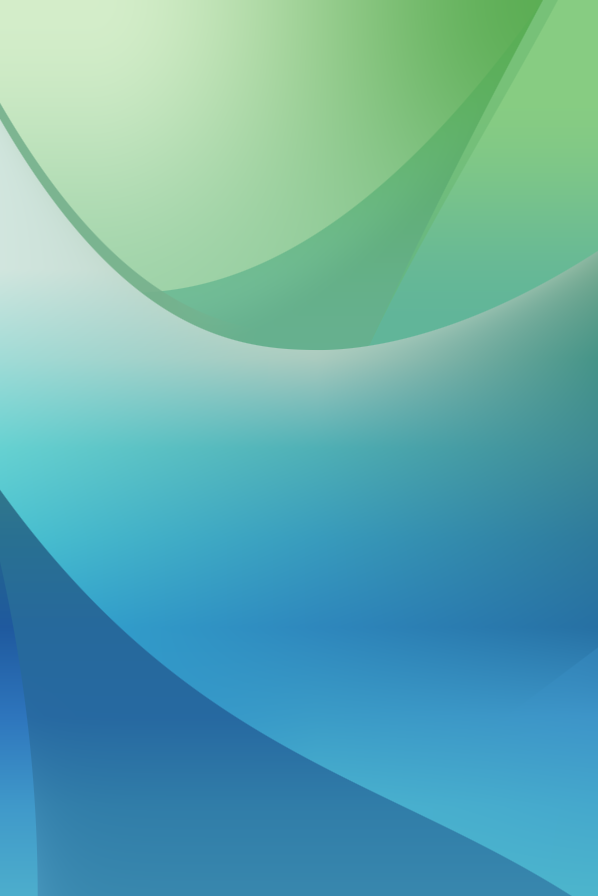
Reproduce this background procedurally as a WebGL 2 fragment shader.

```glsl
#version 300 es
precision highp float;
// Overlapping translucent sheets: a pale green bowl with a folded leaf on top,
// a broad teal-to-blue band in the middle and a deep blue corner below.
// Each sheet is a curve y(x) or x(y), filled with smooth vertical colour ramps.
uniform vec2 u_resolution;
out vec4 outColor;

const float RAMP_TOP = 0.45;
const float RAMP_STEP = 0.15;

// Vertical ramps, evenly spaced from RAMP_TOP downwards
const vec3 BAND_LEFT[8] = vec3[8](
  vec3(.82, .90, .87), vec3(.63, .86, .84), vec3(.40, .82, .82), vec3(.29, .76, .82),
  vec3(.20, .66, .82), vec3(.18, .58, .80), vec3(.18, .58, .80), vec3(.18, .58, .80));
const vec3 BAND_MIDDLE[8] = vec3[8](
  vec3(.72, .82, .78), vec3(.64, .78, .74), vec3(.31, .69, .71), vec3(.22, .61, .74),
  vec3(.18, .53, .74), vec3(.23, .61, .78), vec3(.29, .70, .81), vec3(.30, .72, .81));
const vec3 BAND_RIGHT[8] = vec3[8](
  vec3(.42, .64, .54), vec3(.27, .58, .53), vec3(.24, .54, .58), vec3(.18, .48, .61),
  vec3(.15, .44, .64), vec3(.24, .58, .78), vec3(.27, .66, .80), vec3(.30, .71, .80));
const vec3 CORNER[8] = vec3[8](
  vec3(.22, .49, .53), vec3(.22, .49, .53), vec3(.22, .49, .53), vec3(.16, .44, .57),
  vec3(.15, .41, .61), vec3(.15, .41, .63), vec3(.19, .49, .66), vec3(.22, .53, .68));
const vec3 SLIVER[8] = vec3[8](
  vec3(.14, .40, .55), vec3(.14, .40, .55), vec3(.14, .40, .55), vec3(.14, .40, .55),
  vec3(.12, .35, .62), vec3(.18, .46, .74), vec3(.25, .60, .79), vec3(.30, .68, .80));

vec3 ramp(vec3 stops[8], float y) {
  float s = clamp((y - RAMP_TOP) / RAMP_STEP, 0.0, 6.999);
  int i = int(s);
  return mix(stops[i], stops[i + 1], fract(s));
}

// Antialiased fill: 1 where d is positive
float fill(float d) {
  return clamp(0.5 + d / max(fwidth(d), 1e-5), 0.0, 1.0);
}

// Lower edge of the bowl, steeper on its left side
float bowlEdge(float x) {
  float d = x - 0.537;
  float left = 1.72 * pow(max(-d, 0.0), 2.4);
  float right = 0.664 * pow(max(d, 0.0), 1.8);
  return 0.586 - left - right;
}

float leafEdge(float x) {
  float d = max(x - 0.22, 0.0);
  return 0.49 - 1.035 * d * d;
}

float foldEdge(float y) {
  return 0.908 + y * (0.055 * y - 0.535);
}

float cornerEdge(float x) {
  return 0.82 + x * (1.39 + x * (0.659 * x - 1.34));
}

float sliverEdge(float y) {
  float d = (1.5 - y) / 0.56;
  return 0.063 * (1.0 - d * d);
}

vec3 bandColor(vec2 p) {
  vec3 left = ramp(BAND_LEFT, p.y);
  vec3 middle = ramp(BAND_MIDDLE, p.y);
  vec3 right = ramp(BAND_RIGHT, p.y);
  vec3 c = mix(left, middle, clamp(p.x / 0.53, 0.0, 1.0));
  c = mix(c, right, clamp((p.x - 0.53) / 0.47, 0.0, 1.0));
  // Soft light under the bowl, then a faint crease at the right
  float below = max(p.y - bowlEdge(p.x), 0.0);
  c = mix(c, vec3(.74, .84, .77), 0.38 * exp(-below / 0.035));
  float crease = p.y - 1.084 - 0.75 * (1.0 - p.x);
  float fade = smoothstep(0.80, 1.0, p.x) * exp(-max(crease, 0.0) / 0.12);
  return mix(c, vec3(.25, .60, .82), 0.28 * fill(crease) * fade);
}

vec3 bowlColor(vec2 p) {
  float across = smoothstep(0.15, 0.93, p.x);
  float down = smoothstep(0.0, 0.55, p.y);
  vec3 c = mix(vec3(.83, .93, .79), vec3(.36, .68, .33), across);
  c = mix(c, vec3(.57, .80, .63), 0.8 * down);
  // Shaded leaf between its curved top and the straight fold
  vec3 leaf = mix(vec3(.35, .68, .33), vec3(.40, .69, .56), smoothstep(0.0, 0.6, p.y));
  leaf += 0.05 * smoothstep(0.12, 0.0, p.y - leafEdge(p.x)) * down;
  c = mix(c, leaf, fill(p.y - leafEdge(p.x)));
  // Lit sheet to the right of the fold, with a narrow shaded border
  vec3 sheet = mix(vec3(.53, .80, .51), vec3(.38, .71, .60), smoothstep(0.15, 0.55, p.y));
  float fold = p.x - foldEdge(p.y);
  float border = fill(0.025 * smoothstep(0.6, 0.0, p.y) - fold);
  sheet = mix(sheet, vec3(.40, .71, .43), 0.5 * border);
  c = mix(c, sheet, fill(fold));
  // Darker rim along the left edge
  float rim = fill(p.y - bowlEdge(p.x) + 0.027) * smoothstep(0.45, 0.25, p.x);
  return mix(c, vec3(.46, .69, .55), 0.9 * rim);
}

void main() {
  // x runs 0..1 to the right, y runs 0..1.5 downwards
  vec2 uv = gl_FragCoord.xy / u_resolution;
  vec2 p = vec2(uv.x, 1.5 * (1.0 - uv.y));

  vec3 color = mix(bandColor(p), bowlColor(p), fill(bowlEdge(p.x) - p.y));

  // Deep blue corner with a brighter sliver at the far left
  float beyond = p.x - sliverEdge(p.y);
  vec3 corner = ramp(CORNER, p.y);
  corner += 0.05 * exp(-max(beyond, 0.0) / 0.04) * smoothstep(1.1, 1.5, p.y);
  corner = mix(corner, ramp(SLIVER, p.y), fill(-beyond));
  color = mix(color, corner, fill(p.y - cornerEdge(p.x)));

  outColor = vec4(color, 1.0);
}
```
